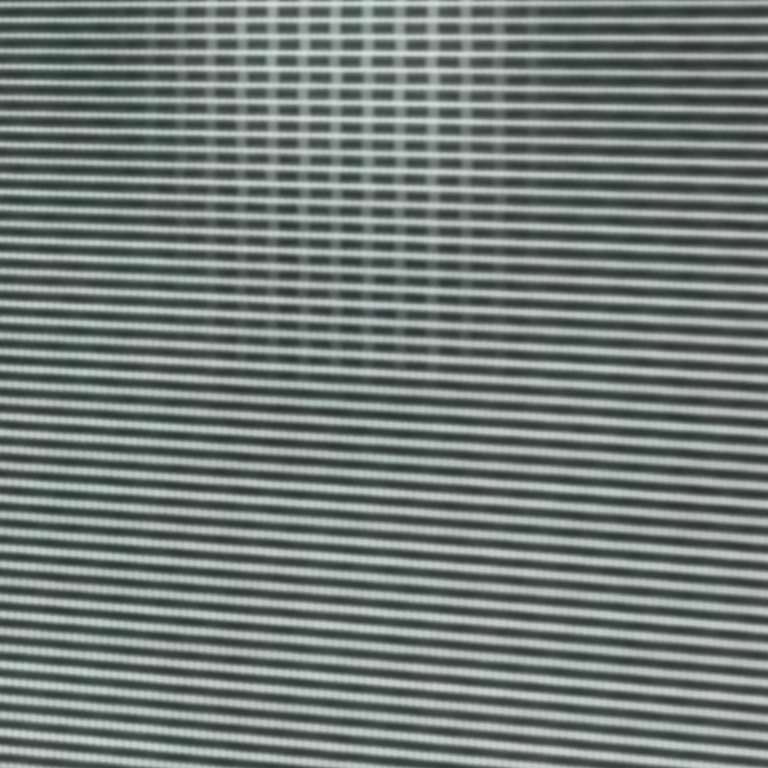
A WebGL 2 fragment shader for this texture:

```glsl
#version 300 es
precision highp float;
// Pale ribs of a metal slat grille, fanning slightly apart to the right and
// downward, with faint upright bars showing through the gaps near the top.
// Ribs and bars are curved coordinates folded by fract; layered sines add wear.

uniform vec2 u_resolution;
out vec4 fragColor;

const vec3 GAP_DEEP = vec3(0.205, 0.235, 0.232);
const vec3 GAP_SOFT = vec3(0.310, 0.345, 0.335);
const vec3 RIB_PALE = vec3(0.710, 0.750, 0.738);
const vec3 BAR_GREY = vec3(0.580, 0.635, 0.630);
const float TAU = 6.2831853;

// Distance to the nearest whole number: 0 on a repeat's centre, 0.5 between.
float foldDistance(float t) {
    return abs(fract(t + 0.5) - 0.5);
}

// Soft band around each whole number; blur never drops below one pixel.
float softBand(float t, float halfWidth, float blur, float pixel) {
    float b = max(blur, pixel);
    return 1.0 - smoothstep(halfWidth - b, halfWidth + b, foldDistance(t));
}

// Smooth wandering value, roughly -1 to 1, from turned and layered sines.
float layeredSines(vec2 p, float seed) {
    float sum = 0.0;
    float weight = 0.5;
    for (int i = 0; i < 4; i++) {
        sum += weight * sin(p.x + seed + 1.4 * sin(p.y + seed * 0.7));
        p = mat2(1.5, 1.1, -1.1, 1.5) * p + 2.3;
        weight *= 0.55;
    }
    return sum;
}

// Rib count from the top; the spacing opens to the right and downward.
float ribCoordinate(vec2 p) {
    float rate = mix(49.8, 42.8, p.x);
    float opening = mix(2.4, -0.1, p.x);
    return (rate - opening * p.y) * p.y - mix(0.295, 0.15, p.x);
}

// Bar count from the left; the spacing widens gently to the right.
float barCoordinate(float x) {
    return (27.0 - 3.3 * x) * x - 0.17;
}

// Where the upright bars show: strongest at the top, narrowing as they fade.
float barVisibility(vec2 p) {
    float left = smoothstep(0.09, 0.36, p.x - 0.16 * p.y);
    float right = 1.0 - smoothstep(0.57, 0.77, p.x + 0.08 * p.y);
    float fade = 1.0 - smoothstep(0.0, 0.48, p.y);
    float cutoff = 1.0 - smoothstep(0.45, 0.52, p.y);
    return left * right * cutoff * mix(0.36, 1.0, fade);
}

// Broad light: a glow at the top middle, dim upper flanks, paler lower edge.
float broadLight(vec2 p) {
    float top = 1.0 - smoothstep(0.0, 0.45, p.y);
    float middle = 1.0 - smoothstep(0.08, 0.34, abs(p.x - 0.45));
    float lower = smoothstep(0.5, 1.0, p.y);
    return top * mix(-0.025, 0.045, middle) + 0.025 * lower;
}

void main() {
    vec2 p = gl_FragCoord.xy / u_resolution;
    p.y = 1.0 - p.y;

    float rib = ribCoordinate(p);
    float bar = barCoordinate(p.x);
    float ribPixel = fwidth(rib);
    float barPixel = fwidth(bar);
    float row = floor(rib + 0.5);
    float gapRow = floor(rib);

    // Gaps: darkest midway between ribs, with slow and fine unevenness.
    float slow = layeredSines(p * 9.0, 1.7);
    float fine = layeredSines(p * vec2(85.0, 150.0), 4.1);
    float depth = smoothstep(0.26, 0.46, foldDistance(rib));
    float haze = 0.25 * (1.0 - smoothstep(0.0, 0.35, p.y));
    vec3 color = mix(GAP_SOFT, GAP_DEEP, depth * (1.0 - haze));
    color += 0.026 * fine;

    // Upright bars seen through the gaps, each row a little different.
    float jitter = 0.04 * sin(gapRow * 2.7);
    float upright = softBand(bar + jitter, 0.17, 0.13, barPixel);
    float patchy = 0.86 + 0.14 * sin(gapRow * 1.9 + floor(bar + 0.5) * 2.3);
    float shown = barVisibility(p);
    color = mix(color, BAR_GREY, upright * shown * patchy * 0.9);

    // Ribs: thinner at the top, with tiny beads along their edges.
    float beadFade = 1.0 - smoothstep(0.25, 0.6, fwidth(p.x * 104.0));
    float bead = sin(TAU * p.x * 104.0 + row * 2.1) * beadFade;
    float beadStrength = mix(0.5, 1.0, p.y) * mix(1.0, 0.4, p.x);
    float halfWidth = mix(0.165, 0.21, smoothstep(0.0, 0.75, p.y));
    halfWidth += 0.009 * bead * beadStrength + 0.008 * fine;
    float ribMask = softBand(rib + 0.012 * slow, halfWidth, 0.155, ribPixel);
    float gloss = 0.018 * bead * beadStrength + 0.018 * sin(row * 1.7 + p.x * 5.0);
    vec3 ribColor = RIB_PALE + gloss + 0.015 * fine + 0.045 * upright * shown;
    color = mix(color, ribColor, ribMask);

    // Broad shading, then faint drifting teal and rose tints.
    color += broadLight(p) + 0.016 * slow;
    float drift = layeredSines(p * vec2(19.0, 31.0), 8.3) + 0.8 * (p.x - 0.5);
    color += drift * vec3(0.011, -0.005, -0.001);

    fragColor = vec4(clamp(color, 0.0, 1.0), 1.0);
}
```
